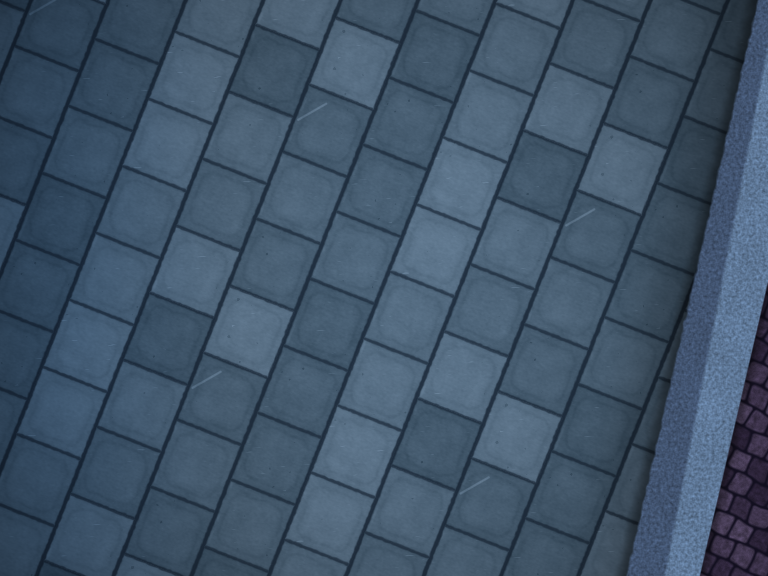
Reproduce this texture procedurally as a WebGL 2 fragment shader.

```glsl
#version 300 es
precision highp float;
// Blue-grey paving in a tilted running bond, beside a speckled curb and dark plum cobbles.
uniform vec2 u_resolution;
out vec4 fragColor;

vec2 hash2(vec2 p) {
    vec3 a = fract(p.xyx * vec3(0.1031, 0.103, 0.0973));
    a += dot(a, a.yzx + 33.33);
    return fract((a.xx + a.yz) * a.zy);
}

// Gradient noise, roughly -0.7 to 0.7
float noise(vec2 p) {
    vec2 i = floor(p), f = p - i, w = f * f * f * (f * (f * 6.0 - 15.0) + 10.0);
    vec2 e = vec2(1.0, 0.0);
    float a = dot(hash2(i) * 2.0 - 1.0, f);
    float b = dot(hash2(i + e) * 2.0 - 1.0, f - e);
    float c = dot(hash2(i + e.yx) * 2.0 - 1.0, f - e.yx);
    float d = dot(hash2(i + 1.0) * 2.0 - 1.0, f - 1.0);
    return mix(mix(a, b, w.x), mix(c, d, w.x), w.y);
}

float fbm(vec2 p) {
    float sum = 0.0, amp = 0.6;
    for (int i = 0; i < 4; i++) {
        sum += amp * noise(p);
        p = mat2(1.6, 1.2, -1.2, 1.6) * p + 7.3;
        amp *= 0.55;
    }
    return sum;
}

float roundBox(vec2 p, float halfSize, float r) {
    vec2 d = abs(p) - halfSize + r;
    return length(max(d, 0.0)) + min(max(d.x, d.y), 0.0) - r;
}

float segment(vec2 p, vec2 a, vec2 b) {
    vec2 d = b - a;
    return length(p - a - d * clamp(dot(p - a, d) / dot(d, d), 0.0, 1.0));
}

// Square slabs, alternate columns shifted by half; tones repeat every 4 by 4
vec3 paving(vec2 q, float px) {
    vec2 g = mat2(0.930, -0.3665, 0.3665, 0.930) * (q - vec2(0.580, 0.0295)) * 8.0;
    float column = floor(g.x);
    g.y += 0.5 * mod(column, 2.0);
    vec2 id = mod(vec2(column, floor(g.y)), 4.0);
    vec2 f = fract(g) - 0.5;
    vec2 local = f + id * 9.0;
    mat4 tones = mat4(0.82, 0.36, 0.50, 0.38,  0.26, 0.33, 0.34, 0.46,
                      0.68, 0.84, 0.80, 0.58,  0.76, 0.24, 0.60, 0.46);
    float tone = tones[int(id.x)][int(id.y)];

    // Worn centre, faint ring and stone grain
    float worn = roundBox(f + 0.04 * vec2(noise(local * 5.0), noise(local * 5.0 + 40.0)), 0.36, 0.16);
    tone += 0.13 * smoothstep(0.05, -0.10, worn) - 0.06;
    tone -= 0.10 * smoothstep(0.04, 0.0, abs(worn - 0.02));
    tone += 0.34 * fbm(local * 3.0) + 0.22 * fbm(local * vec2(12.0, 26.0));
    tone += 0.10 * noise(q * 190.0);

    // Pale chips, dark pits and one long scratch per repeat
    vec2 chip = mat2(0.93, 0.3665, -0.3665, 0.93) * local;
    tone += 0.4 * smoothstep(0.38, 0.6, noise(chip * vec2(6.0, 30.0))) * step(0.0, noise(local * 2.0));
    tone -= 0.4 * smoothstep(0.45, 0.62, noise(local * 15.0 + 3.0));
    if (id == vec2(0.0, 1.0)) {
        float scratch = segment(f, vec2(-0.44, 0.01), vec2(-0.16, -0.34));
        tone += 0.65 * (1.0 - smoothstep(0.004, 0.012 + px * 8.0, scratch));
    }

    // Seams: long ones heavier, both with a soft dirty margin
    vec2 edge = 0.5 - abs(f) + 0.012 * noise(local * 16.0);
    float nearest = min(edge.x, edge.y);
    tone -= 0.22 * smoothstep(0.07, 0.0, nearest);
    tone += 0.22 * smoothstep(0.035, 0.0, abs(f.x + 0.45)) * smoothstep(0.0, 0.3, noise(local * 4.0));
    float seam = max(1.0 - smoothstep(0.012, 0.030 + px * 8.0, edge.x),
                     0.8 * (1.0 - smoothstep(0.007, 0.022 + px * 8.0, edge.y)));
    vec3 slab = mix(vec3(0.215, 0.295, 0.365), vec3(0.365, 0.455, 0.54), tone);
    return mix(slab, vec3(0.10, 0.15, 0.21), 0.85 * seam);
}

// Small rounded setts in staggered rows
vec3 cobbles(vec2 q) {
    vec2 g = mat2(0.90, -0.43, 0.43, 0.90) * q * 27.0;
    g += 0.25 * vec2(noise(g * 0.8), noise(g * 0.8 + 19.0));
    g.x += 0.5 * mod(floor(g.y), 2.0);
    vec2 rnd = hash2(floor(g) + 11.0);
    float stone = smoothstep(0.05, -0.09, roundBox(fract(g) - 0.5, 0.46, 0.15));
    vec3 plum = mix(vec3(0.15, 0.12, 0.20), vec3(0.29, 0.25, 0.35), rnd.x);
    return mix(vec3(0.07, 0.06, 0.12), plum * (1.0 + 0.6 * fbm(g * 4.0)), stone);
}

void main() {
    float px = 1.0 / u_resolution.y;
    vec2 q = gl_FragCoord.xy * px;
    q.y = 1.0 - q.y;

    // Paving dims toward the outer left and under the curb
    float curbLeft = q.x - (1.315 - 0.228 * q.y) + 0.004 * noise(q * 60.0);
    vec2 fromCentre = (q - vec2(0.70, 0.50)) * vec2(1.0, 0.85);
    float light = 1.07 - 0.72 * dot(fromCentre, fromCentre);
    light *= 1.0 - 0.22 * smoothstep(-0.13, 0.0, curbLeft) - 0.3 * smoothstep(-0.025, 0.0, curbLeft);
    vec3 color = paving(q, px) * light;
    color *= mix(vec3(1.0), vec3(0.88, 0.99, 1.08), smoothstep(0.45, 0.0, q.x));

    // Curb: shaded side, bright top, fine speckle
    float speckle = noise(q * 170.0) + 0.6 * noise(q * 300.0);
    float top = smoothstep(-0.004, 0.004, q.x - (1.349 - 0.195 * q.y));
    vec3 curb = mix(vec3(0.255, 0.325, 0.435), vec3(0.37, 0.47, 0.595), top);
    curb *= 1.0 + 0.32 * speckle + 0.12 * fbm(q * 12.0);
    color = mix(color, curb, smoothstep(-px, px + 0.002, curbLeft));

    // Cobbles lie beyond the curb, in its narrow shadow
    float beyond = q.x - (1.447 - 0.232 * q.y);
    vec3 ground = cobbles(q) * mix(0.6, 1.0, smoothstep(0.0, 0.02, beyond));
    color = mix(color, ground, smoothstep(-px, px, beyond));
    fragColor = vec4(color, 1.0);
}
```
